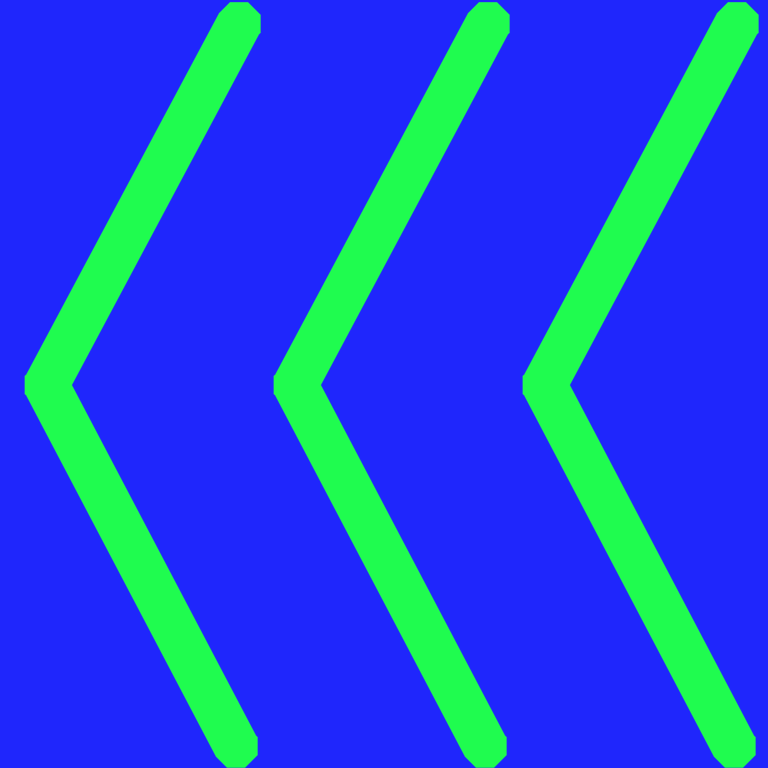
Give the GLSL for this pattern, as a three.js fragment shader.

```glsl
// Three tall green chevrons pointing left on a flat blue ground.
// Each is two thick strokes meeting at a tip, measured with an octagonal
// distance so that the ends and the tip have chamfered corners.

varying vec2 vUv;

// Octagonal length of the offset from p to the nearest point of segment ab
float strokeDistance(vec2 p, vec2 a, vec2 b) {
  vec2 along = b - a;
  float t = clamp(dot(p - a, along) / dot(along, along), 0.0, 1.0);
  vec2 offset = abs(p - a - t * along);
  return max(max(offset.x, offset.y), (offset.x + offset.y) * 0.7071);
}

void main() {
  // Repeat across, limited to three columns
  float spacing = 0.3242;
  float column = clamp(floor((vUv.x - 0.0234) / spacing), 0.0, 2.0);
  vec2 p = vUv - vec2(column * spacing, 0.0);

  // Upper and lower arms share the tip
  vec2 tip = vec2(0.0603, 0.4987);
  float upperArm = strokeDistance(p, tip, vec2(0.3112, 0.969));
  float lowerArm = strokeDistance(p, tip, vec2(0.3073, 0.0285));
  float chevron = min(upperArm, lowerArm) - 0.0282;

  vec3 blue = vec3(0.12, 0.15, 0.99);
  vec3 green = vec3(0.12, 0.99, 0.31);
  float ink = 1.0 - smoothstep(-0.001, 0.001, chevron);
  gl_FragColor = vec4(mix(blue, green, ink), 1.0);
}
```
